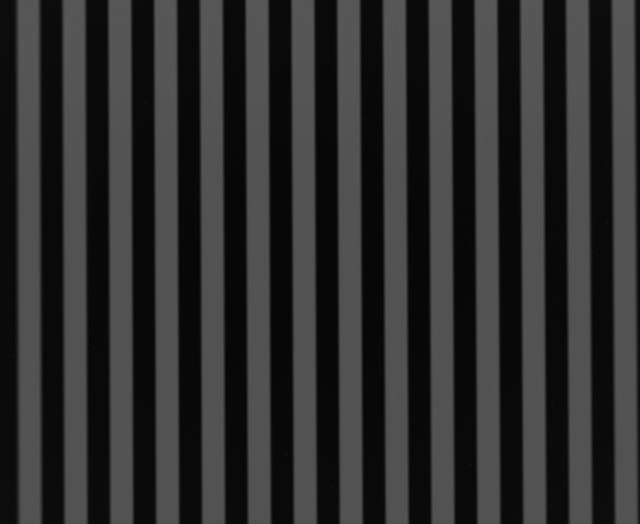
A Shadertoy shader for this pattern:

```glsl
#define STRIPE_PITCH 0.0716    // centre to centre, in canvas widths
#define STRIPE_WIDTH 0.0360
#define FIRST_CENTRE 0.0456    // leftmost stripe at mid height
#define LEAN 0.0026            // shift of the left side from bottom to top
#define FAN 0.0027             // extra shift gained across the canvas
#define EDGE_BLUR 0.0037
#define SIDE_BLUR 0.0028
#define DARK 0.027
#define LIGHT 0.322
#define HAZE 0.022
#define GRAIN 0.006

float hash(vec2 p) {
    vec3 q = fract(vec3(p.xyx) * 0.1031);
    q += dot(q, q.yzx + 33.33);
    return fract((q.x + q.y) * q.z);
}

float valueNoise(vec2 p) {
    vec2 cell = floor(p), f = fract(p);
    f = f * f * (3.0 - 2.0 * f);
    return mix(mix(hash(cell), hash(cell + vec2(1, 0)), f.x),
               mix(hash(cell + vec2(0, 1)), hash(cell + vec2(1, 1)), f.x), f.y);
}

// Coverage of the nearest vertical bar, with soft edges
float stripes(float x, float blur) {
    float fromCentre = abs(fract((x - FIRST_CENTRE) / STRIPE_PITCH + 0.5) - 0.5) * STRIPE_PITCH;
    return 1.0 - smoothstep(-blur, blur, fromCentre - 0.5 * STRIPE_WIDTH);
}

// Sparse faint dust, one possible round speck per cell
float dust(vec2 p) {
    vec2 cell = floor(p);
    vec2 centre = 0.2 + 0.6 * vec2(hash(cell + 17.0), hash(cell + 41.0));
    float speck = 1.0 - smoothstep(0.02, 0.07, length(fract(p) - centre));
    return speck * step(0.94, hash(cell));
}

void mainImage(out vec4 fragColor, in vec2 fragCoord) {
    vec2 uv = fragCoord / iResolution.xy;
    vec2 p = fragCoord / iResolution.x;
    vec2 c = uv * 2.0 - 1.0;

    // Slight lean that grows to the right
    float x = uv.x + (uv.y - 0.5) * (LEAN + FAN * uv.x);

    // Lens softness, strongest at the left side
    float side = pow(abs(c.x), 6.0) * (c.x < 0.0 ? 1.0 : 0.4);
    float blur = max(EDGE_BLUR + SIDE_BLUR * side, 0.75 / iResolution.x);
    float bar = stripes(x, blur);

    // Dim haze towards the rim, and a lift of the bars near the top
    float haze = HAZE * clamp(0.5 * dot(c, c), 0.0, 1.0);
    float lift = 0.018 * smoothstep(0.6, 1.0, uv.y);
    float tone = mix(DARK + haze, LIGHT + lift, bar);

    // Fine grain and dust
    tone += GRAIN * (valueNoise(p * 330.0) - 0.5) * mix(0.5, 1.0, bar);
    tone += 0.025 * dust(p * 24.0) * (1.0 - bar);

    fragColor = vec4(vec3(tone), 1.0);
}
```
